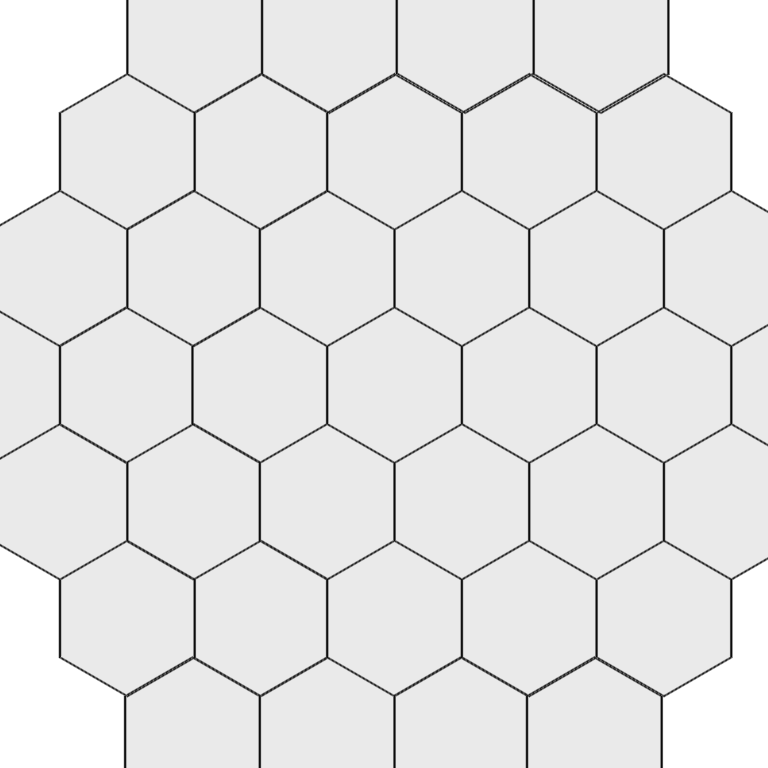
This pattern is drawn by a Shadertoy shader. Its source:

```glsl
#define PITCH 0.1754
#define CENTRE vec2(0.5137, 0.4985)
#define RINGS 3
#define LINE_WIDTH 0.0029
#define SOFTNESS 0.0012
#define SLANT_INK 0.82
#define BEAD_DEPTH 0.12
#define PAPER vec3(1.0)
#define TILE vec3(0.918)
#define INK vec3(0.04)

const float TAU = 6.2831853;
const float SQRT3 = 1.7320508;

// Sideways slip of an upright edge, in whole line widths
float edgeSlip(float column, float row) {
    if (abs(row) > 2.5) return step(0.0, row) + sign(row) * step(0.5, column);
    return step(column, 0.3 * row * row - 2.0);
}

// Signed distances to the upright sides (x) and slanted sides (y) of a tile
vec2 tileSides(vec2 p, float column, float row) {
    float left = (column - 0.5) * PITCH + edgeSlip(column - 0.5, row) * LINE_WIDTH;
    float right = (column + 0.5) * PITCH + edgeSlip(column + 0.5, row) * LINE_WIDTH;
    vec2 q = abs(p - vec2(0.5 * (left + right), row * PITCH * 0.5 * SQRT3));
    float upright = q.x - 0.5 * (right - left);
    float slant = dot(q, vec2(0.5, 0.5 * SQRT3)) - 0.5 * PITCH;
    return vec2(upright, slant);
}

void mainImage(out vec4 fragColor, in vec2 fragCoord) {
    vec2 p = fragCoord / iResolution.y - CENTRE;
    float pixel = 1.0 / iResolution.y;
    float soft = max(0.6 * pixel, SOFTNESS);

    // Slanted strokes are paler, with faint stair-step beads
    float bead = cos(TAU * p.x / (LINE_WIDTH * SQRT3));
    float slantInk = SLANT_INK + BEAD_DEPTH * bead;

    // Hexagonal patch of tiles in axial coordinates
    float body = 1.0;
    float ink = 0.0;
    for (int r = -RINGS; r <= RINGS; r++) {
        for (int q = -RINGS; q <= RINGS; q++) {
            if (abs(q + r) > RINGS) continue;
            vec2 sides = tileSides(p, float(q) + 0.5 * float(r), float(r));
            float d = max(sides.x, sides.y);
            bool slanted = sides.y > sides.x;
            float halfWidth = 0.5 * LINE_WIDTH * (slanted ? 0.866 : 1.0);
            float stroke = 1.0 - smoothstep(halfWidth - soft, halfWidth + soft, abs(d));
            ink = max(ink, stroke * (slanted ? slantInk : 1.0));
            body = min(body, d);
        }
    }

    vec3 colour = mix(TILE, PAPER, smoothstep(-pixel, pixel, body));
    fragColor = vec4(mix(colour, INK, ink), 1.0);
}
```
